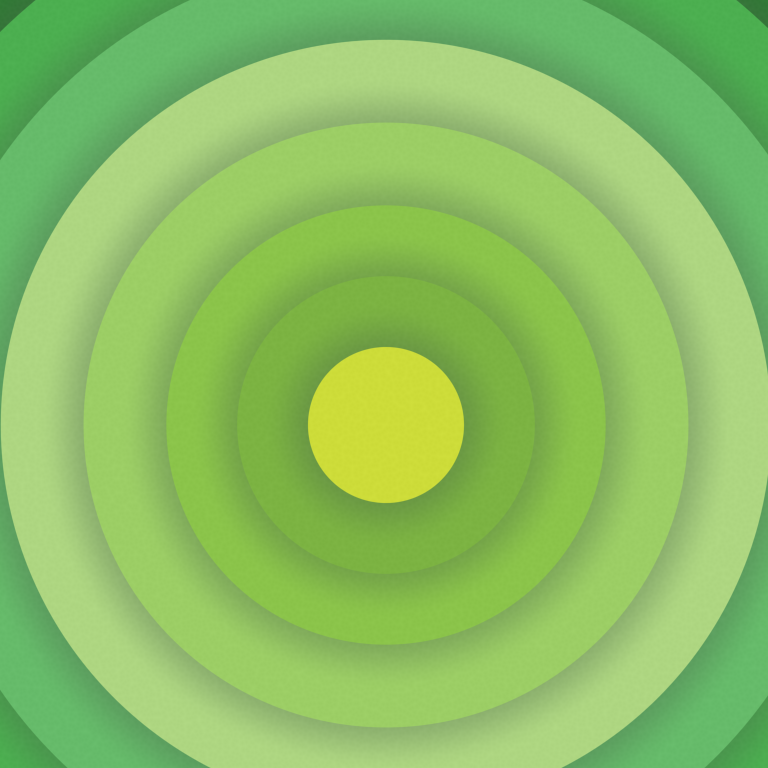
Reproduce this background procedurally as a WebGL 1 fragment shader.

```glsl
precision highp float;
// Concentric paper discs in greens around a lime core, stacked from the
// outermost inwards. Each disc casts a soft shadow on the one below, and
// a faint cellular grain gives the surface a papery texture.

uniform vec2 u_resolution;

const vec2 CENTER = vec2(0.5026, 0.4466);
const int DISC_COUNT = 7;
const float CORE_RADIUS = 0.1016;
const float RING_STEP = 0.0922;        // spacing of the inner rings
const float OUTER_EXTRA = 0.0156;      // added spacing beyond WIDE_FROM
const float WIDE_FROM = 2.0;

const vec3 SHADOW_COLOR = vec3(0.28, 0.39, 0.28);
const float SHADOW_WIDTH = 0.06;
const float SHADOW_STRENGTH = 0.38;

const float GRAIN_SCALE = 170.0;
const float GRAIN_STRENGTH = 0.018;

const vec3 BACKDROP = vec3(0.18, 0.49, 0.20);
const vec3 LIME = vec3(0.804, 0.863, 0.224);
const vec3 MOSS = vec3(0.486, 0.702, 0.259);
const vec3 LEAF = vec3(0.545, 0.769, 0.290);
const vec3 SPRING = vec3(0.612, 0.808, 0.396);
const vec3 PALE = vec3(0.682, 0.839, 0.506);
const vec3 MINT = vec3(0.400, 0.733, 0.416);
const vec3 EMERALD = vec3(0.298, 0.686, 0.314);

// Disc properties, with index 0 at the core
float discRadius(float index) {
  return CORE_RADIUS + RING_STEP * index
       + OUTER_EXTRA * max(index - WIDE_FROM, 0.0);
}

vec3 discColor(float index) {
  if (index < 0.5) return LIME;
  if (index < 1.5) return MOSS;
  if (index < 2.5) return LEAF;
  if (index < 3.5) return SPRING;
  if (index < 4.5) return PALE;
  if (index < 5.5) return MINT;
  return EMERALD;
}

// Distance to the nearest jittered cell point
vec2 hash2(vec2 cell) {
  vec2 h = vec2(dot(cell, vec2(127.1, 311.7)), dot(cell, vec2(269.5, 183.3)));
  return fract(sin(h) * 43758.5);
}

float cellular(vec2 p) {
  vec2 cell = floor(p);
  float nearest = 2.0;
  for (int y = -1; y <= 1; y++) {
    for (int x = -1; x <= 1; x++) {
      vec2 neighbor = cell + vec2(float(x), float(y));
      nearest = min(nearest, distance(p, neighbor + hash2(neighbor)));
    }
  }
  return nearest;
}

void main() {
  float size = min(u_resolution.x, u_resolution.y);
  vec2 uv = (gl_FragCoord.xy - 0.5 * u_resolution) / size + 0.5;
  float radius = distance(uv, CENTER);
  float edge = 0.75 / size;

  // Stack the discs, shadow first and then the face
  vec3 color = BACKDROP;
  for (int i = 0; i < DISC_COUNT; i++) {
    float index = float(DISC_COUNT - 1 - i);
    float outside = radius - discRadius(index);
    float shadow = 1.0 - smoothstep(-0.3 * SHADOW_WIDTH, SHADOW_WIDTH, outside);
    color = mix(color, SHADOW_COLOR, SHADOW_STRENGTH * shadow);
    color = mix(discColor(index), color, smoothstep(-edge, edge, outside));
  }

  // Paper grain
  color += GRAIN_STRENGTH * (cellular(uv * GRAIN_SCALE) - 0.45);
  gl_FragColor = vec4(clamp(color, 0.0, 1.0), 1.0);
}
```
